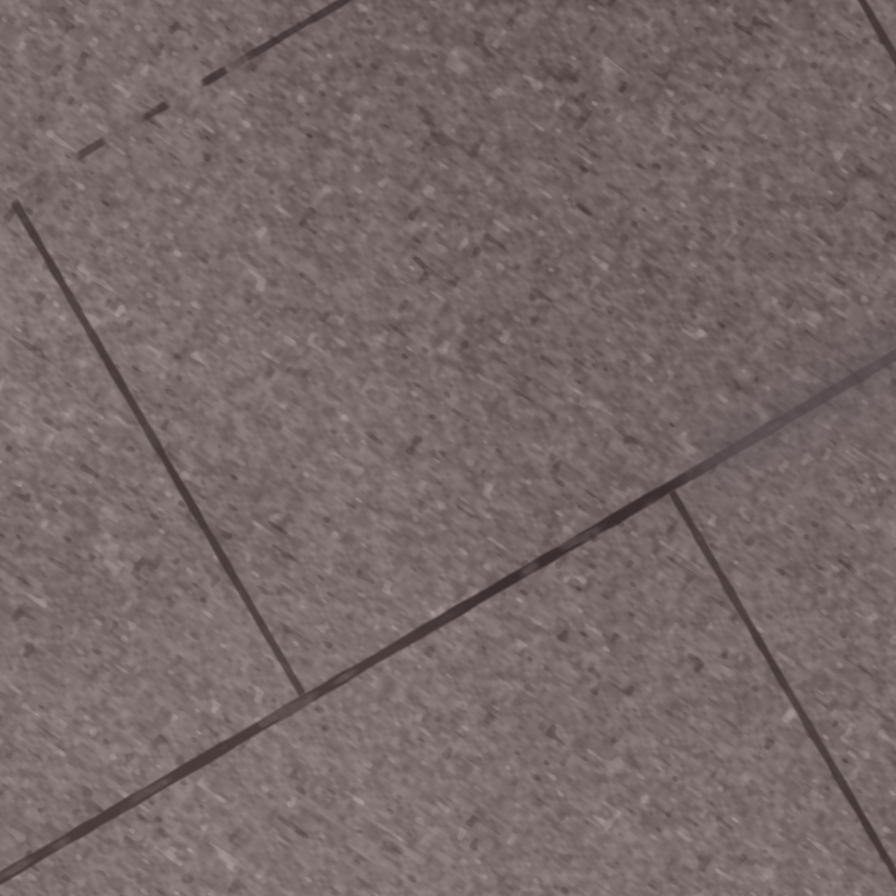
A WebGL 2 fragment shader for this texture:

```glsl
#version 300 es
precision highp float;
// Large mauve-grey paving slabs in a tilted running bond, seen close up.
// Slab joints are distances in a rotated grid; the grain is layered value
// noise with pale and dark flecks; the joints fade and break by position.
uniform vec2 u_resolution;
out vec4 outColor;

const vec2 SLAB = vec2(0.93, 0.652);

float hash(vec2 p) {
  vec3 q = fract(vec3(p.xyx) * 0.1031);
  q += dot(q, q.yzx + 33.33);
  return fract((q.x + q.y) * q.z);
}

float noise(vec2 p) {
  vec2 i = floor(p), f = fract(p);
  f = f * f * (3.0 - 2.0 * f);
  return mix(mix(hash(i), hash(i + vec2(1, 0)), f.x),
             mix(hash(i + vec2(0, 1)), hash(i + vec2(1, 1)), f.x), f.y);
}

mat2 rotation(float angle) {
  float c = cos(angle), s = sin(angle);
  return mat2(c, -s, s, c);
}

// Coverage of a joint with soft, slightly ragged edges.
float joint(float dist, float halfWidth, float soft) {
  return 1.0 - smoothstep(halfWidth - soft, halfWidth + soft, dist);
}

// Short streaks of mineral grain, slanting down to the right.
float grain(vec2 p) {
  vec2 g = rotation(-0.6) * p + 20.0;
  float coarse = noise(g * vec2(75.0, 125.0)) - 0.5;
  float fine = noise(g * vec2(150.0, 240.0) + 37.0) - 0.5;
  float fleck = noise(g * vec2(62.0, 105.0) + 91.0);
  float pale = smoothstep(0.80, 0.97, fleck);
  float dark = smoothstep(0.20, 0.04, fleck);
  return 0.085 * coarse + 0.085 * fine + 0.085 * pale - 0.075 * dark;
}

void main() {
  vec2 p = gl_FragCoord.xy / u_resolution;
  float soft = max(0.0022, 0.8 / u_resolution.y);

  // Slab grid: rows run up to the right, every other row shifted by half.
  vec2 q = rotation(0.529) * (p - vec2(0.341, 0.219));
  float row = floor(q.y / SLAB.y);
  float along = (q.x - 0.47 * mod(row, 2.0)) / SLAB.x;
  float bedIndex = round(q.y / SLAB.y);
  float bedDist = abs(q.y - bedIndex * SLAB.y);
  float crossDist = abs(fract(along + 0.5) - 0.5) * SLAB.x;

  // Stone: broad shading, cloudy patches, slab tint and grain.
  float cloud = noise(p * 5.0 + 3.0) + 0.5 * noise(p * 13.0 + 8.0) - 0.75;
  float tint = hash(vec2(floor(along), row) + 17.0) - 0.5;
  float shade = 0.012 - 0.045 * smoothstep(0.5, 1.6, p.x + p.y);
  vec3 color = vec3(0.475, 0.422, 0.415) + shade + 0.03 * cloud + 0.012 * tint;
  color += grain(p) * vec3(1.0, 0.99, 0.97);

  // Violet stain along the right end of the main bed joint.
  float worn = smoothstep(0.46, 0.56, q.x) * (1.0 - abs(bedIndex));
  float stain = worn * exp(-bedDist * 28.0);
  color = mix(color, vec3(0.37, 0.32, 0.345), 0.5 * stain);

  // Bed joints: the upper one is filled and shows only as dashes.
  float wobble = noise(q * 45.0 + 60.0) - 0.5;
  float dashes = cos(6.2832 * (q.x - 0.105) / 0.079) + 0.7 * wobble;
  float open = max(smoothstep(0.0, 0.7, dashes), smoothstep(0.27, 0.33, q.x));
  open *= smoothstep(-0.02, 0.11, q.x);
  float filled = step(0.5, bedIndex);
  float bed = joint(bedDist, mix(0.0062, 0.0042, filled) + 0.002 * wobble, soft);
  bed *= mix(1.0, 0.8 * open, filled);
  float grit = smoothstep(0.6, 0.9, noise(q * vec2(38.0, 90.0) + 12.0));
  bed *= (1.0 - 0.4 * grit) * (1.0 - 0.35 * worn);

  // The lit lower lip of the main joint is browner than its deep centre.
  float depth = smoothstep(0.10, 0.26, q.x) * (1.0 - worn);
  vec3 bedColor = mix(vec3(0.27, 0.22, 0.215), vec3(0.21, 0.165, 0.17), depth);
  bedColor = mix(bedColor, vec3(0.31, 0.26, 0.275), worn);
  color = mix(color, bedColor, 0.92 * bed);

  // Cross joints, narrower and a little uneven.
  float crossing = joint(crossDist, 0.0043 + 0.0018 * wobble, soft);
  crossing *= 0.9 - 0.25 * noise(q * 14.0 + 5.0);
  crossing *= 1.0 - 0.9 * filled * smoothstep(0.012, 0.004, bedDist);
  color = mix(color, vec3(0.235, 0.19, 0.19), crossing * (1.0 - bed));

  outColor = vec4(color, 1.0);
}
```
